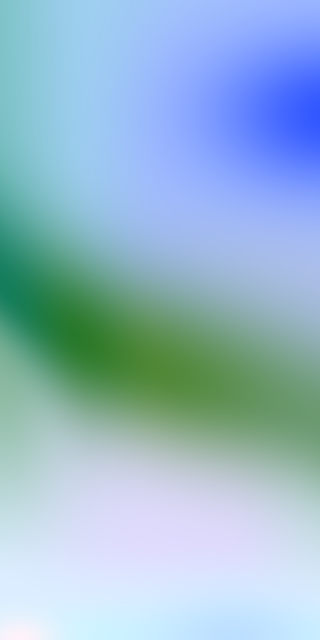
Reproduce this background procedurally as a WebGL 1 fragment shader.

```glsl
precision highp float;
// Soft gradient background: blue glow, curved green band and a pale lilac base.

uniform vec2 u_resolution;

const vec3 TEAL = vec3(0.48, 0.76, 0.76);
const vec3 SKY = vec3(0.62, 0.81, 0.94);
const vec3 PERIWINKLE = vec3(0.65, 0.75, 1.00);
const vec3 LAVENDER = vec3(0.69, 0.76, 0.94);
const vec3 BLUE = vec3(0.18, 0.33, 1.00);
const vec3 EMERALD = vec3(0.08, 0.49, 0.36);
const vec3 LEAF = vec3(0.16, 0.47, 0.16);
const vec3 MOSS = vec3(0.31, 0.53, 0.21);
const vec3 FERN = vec3(0.42, 0.60, 0.44);
const vec3 SAGE = vec3(0.54, 0.72, 0.62);
const vec3 LILAC = vec3(0.88, 0.86, 1.00);
const vec3 MIST = vec3(0.81, 0.90, 0.94);
const vec3 ICE = vec3(0.86, 0.93, 1.00);
const vec3 CYAN = vec3(0.80, 0.96, 1.00);
const vec3 PALE_BLUE = vec3(0.73, 0.86, 1.00);
const vec3 BLUSH = vec3(1.00, 0.95, 0.98);

// Bell-shaped falloff along one axis.
float bell(float distance1d, float spread) {
  float q = distance1d / spread;
  return exp(-q * q);
}

// Elliptical glow around a centre.
float glow(vec2 p, vec2 centre, vec2 spread) {
  vec2 q = (p - centre) / spread;
  return exp(-dot(q, q));
}

// Depth of the green band's crest below the top edge.
float crestDepth(float x) {
  return 0.445 + 0.21 * x + 0.22 * x * (1.0 - x) * (1.0 - x);
}

// Sky: teal on the left, periwinkle on the right, one blue glow.
vec3 upperField(vec2 p) {
  vec3 color = mix(TEAL, SKY, smoothstep(-0.08, 0.30, p.x));
  color = mix(color, PERIWINKLE, smoothstep(0.22, 0.58, p.x + 0.25 * (p.y - 0.15)));
  color = mix(color, SKY, 0.35 * glow(p, vec2(0.45, -0.03), vec2(0.28, 0.08)));
  color = mix(color, LAVENDER, smoothstep(0.25, 0.45, p.y) * smoothstep(0.3, 0.9, p.x));
  return mix(color, BLUE, glow(p, vec2(1.06, 0.178), vec2(0.39, 0.118)));
}

// Base: lilac dome with sage and misty sides, icy along the bottom.
vec3 lowerField(vec2 p) {
  vec3 leftSide = mix(SAGE, ICE, smoothstep(0.56, 0.94, p.y));
  vec3 color = mix(LILAC, MIST, 0.9 * smoothstep(0.70, 1.05, p.x));
  color = mix(color, leftSide, bell(p.x, 0.25));
  color = mix(color, ICE, smoothstep(0.84, 0.95, p.y));
  color = mix(color, CYAN, 0.9 * smoothstep(0.92, 1.0, p.y));
  color = mix(color, PALE_BLUE, 0.85 * glow(p, vec2(0.73, 1.0), vec2(0.24, 0.07)));
  return mix(color, BLUSH, glow(p, vec2(0.06, 1.0), vec2(0.12, 0.04)));
}

// Colour along the crest of the band.
vec3 bandColor(float x) {
  vec3 color = mix(EMERALD, LEAF, smoothstep(0.0, 0.27, x));
  color = mix(color, MOSS, smoothstep(0.22, 0.50, x));
  return mix(color, FERN, smoothstep(0.45, 1.0, x));
}

void main() {
  vec2 uv = gl_FragCoord.xy / u_resolution;
  vec2 p = vec2(uv.x, 1.0 - uv.y); // y measured downward

  // The two fields meet underneath the crest of the band.
  float depth = p.y - crestDepth(p.x);
  float below = smoothstep(-0.03, 0.03, depth);
  vec3 color = mix(upperField(p), lowerField(p), below);

  // The band fades slowly upward and faster downward at the left edge.
  float lowerSpread = mix(0.075, 0.122, smoothstep(0.0, 0.3, p.x));
  float spread = depth < 0.0 ? 0.138 : lowerSpread;
  color = mix(color, bandColor(p.x), bell(depth, spread));

  gl_FragColor = vec4(color, 1.0);
}
```
